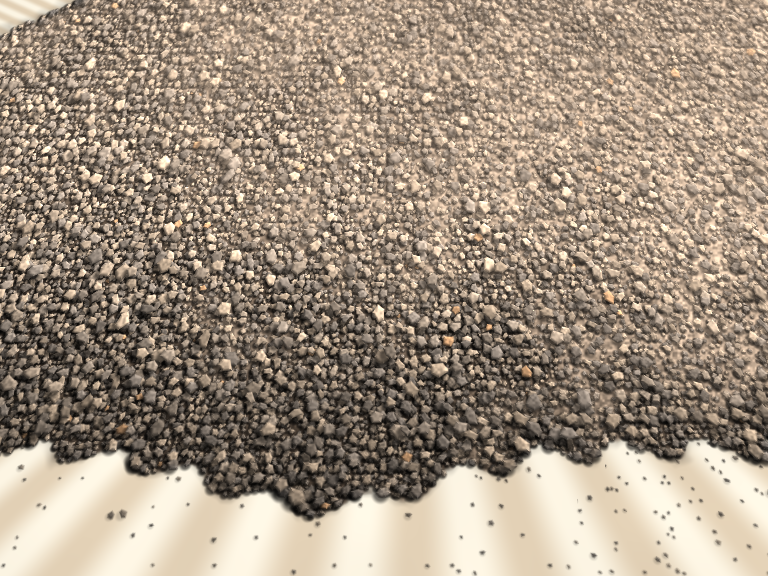
This texture is drawn by a Shadertoy shader. Its source:

```glsl
#define PERSPECTIVE 0.45
#define RIB_SPACING 0.28
#define RIB_ORIGIN vec2(0.71, 0.74)
#define FOCUS_HEIGHT 0.62
#define SUN normalize(vec3(0.5, 0.6, 0.65))
#define SAND vec3(0.68, 0.605, 0.535)
#define GAP vec3(0.22, 0.185, 0.155)
#define TAN_STONE vec3(0.88, 0.79, 0.69)
#define SLATE_STONE vec3(0.59, 0.555, 0.525)
#define CREAM_LIGHT vec3(1.0, 0.97, 0.9)
#define CREAM_SHADE vec3(0.88, 0.805, 0.695)

float hash(vec2 p) {
    return fract(sin(dot(p, vec2(127.1, 311.7))) * 43758.5453);
}

float noise(vec2 p) {
    vec2 i = floor(p), f = fract(p);
    f = f * f * (3.0 - 2.0 * f);
    return mix(mix(hash(i), hash(i + vec2(1, 0)), f.x),
               mix(hash(i + vec2(0, 1)), hash(i + vec2(1, 1)), f.x), f.y);
}

// Receding ground: stones shrink evenly with height on the canvas
vec2 toGround(vec2 p) {
    float depth = 1.0 - PERSPECTIVE * p.y;
    return vec2((p.x - 0.67) / depth, -log(depth) / PERSPECTIVE);
}

vec2 toCanvas(vec2 g) {
    float depth = exp(-PERSPECTIVE * g.y);
    return vec2(g.x * depth + 0.67, (1.0 - depth) / PERSPECTIVE);
}

// Fanned ribs of the tray, in periods
float ribPhase(vec2 p) {
    float fan = (p.x - RIB_ORIGIN.x) / max(RIB_ORIGIN.y - p.y, 0.2);
    return (fan - 0.014) / RIB_SPACING;
}

// Positive inside the gravel heap
float heapEdge(vec2 p) {
    float dip = (p.x - 0.56) / 0.26;
    float rim = 0.222 - 0.1 * exp(-dip * dip);
    rim -= 0.019 * cos(6.2832 * ribPhase(p));
    float corner = 0.055 * (p.x / 0.139 + (1.0 - p.y) / 0.061 - 1.0);
    return min(p.y - rim, corner);
}

float dustAmount(vec2 p) {
    float patches = 0.5 * noise(p * 5.0 + 3.0) + 0.5 * noise(p * 17.0);
    float slope = 0.6 * (p.y - 0.55) + 0.4 * (p.x - 0.65);
    return smoothstep(0.2, 1.0, patches + slope);
}

vec3 tray(vec2 p) {
    float phase = ribPhase(p);
    if (p.y > 0.5) phase = dot(p, vec2(17.0, 38.0));
    float t = fract(phase);
    float crest = smoothstep(0.05, 0.45, t) * (1.0 - smoothstep(0.55, 0.95, t));
    vec3 col = mix(CREAM_SHADE, CREAM_LIGHT, 0.1 + 0.9 * crest);
    return col * (0.985 + 0.03 * noise(p * 9.0));
}

// One scattered layer of rounded, faceted stones, each with a cast shadow
vec3 paintStones(vec3 col, vec2 p, float freq, float density, float stray, float blur) {
    vec2 g = toGround(p) * freq;
    vec2 cell = floor(g);
    for (int j = 1; j >= -1; j--)
    for (int i = -1; i <= 1; i++) {
        vec2 id = cell + vec2(i, j);
        vec2 key = id + freq * 1.37;
        vec2 center = id + 0.2 + 0.6 * vec2(hash(key), hash(key + 17.3));
        vec2 site = toCanvas(center / freq);
        bool inHeap = heapEdge(site) > 0.0;
        float chance = inHeap ? density * (1.0 - 0.5 * dustAmount(site)) : stray;
        if (hash(key + 5.1) > chance) continue;

        float radius = mix(0.36, 0.64, hash(key + 9.7)) * (inHeap ? 1.0 : 0.5);
        vec2 r = (g - center) / radius;
        float turn = 6.2832 * hash(key + 2.9);
        vec2 axis = vec2(cos(turn), sin(turn));
        vec2 shape = r + axis * dot(r, axis) * 0.45 * hash(key + 13.9);
        float d = 0.95 * length(shape);
        vec2 facet = normalize(shape + 0.0001);
        for (int k = 0; k < 5; k++) {
            float a = turn + 1.2566 * float(k) + 0.7 * hash(key + float(k) * 3.3);
            vec2 dir = vec2(cos(a), sin(a));
            float side = dot(shape, dir) / mix(0.62, 0.95, hash(key + float(k) * 7.1));
            if (side > d) { d = side; facet = dir; }
        }
        float soft = blur * freq / ((1.0 - PERSPECTIVE * p.y) * radius);
        float shade = 1.0 - smoothstep(0.6, 1.1 + soft, length(r + vec2(0.32, 0.42)));
        col *= 1.0 - (inHeap ? 0.55 : 0.15) * shade;

        // Flat top, bevelled sides and mineral grain
        vec3 n = normalize(vec3(facet * smoothstep(0.5 - soft, 1.05 + soft, d), 0.75));
        float light = 0.38 + 0.88 * max(dot(n, SUN), 0.0);
        float kind = hash(key + 31.7);
        vec3 stone = mix(SLATE_STONE, TAN_STONE, smoothstep(0.1, 0.95, kind));
        stone *= 0.72 + 0.4 * hash(key + 41.3);
        if (kind > 0.99) stone *= vec3(1.1, 0.95, 0.8);
        stone *= 0.82 + 0.36 * noise(g * 6.0);
        stone *= mix(0.78, 1.0, smoothstep(0.12, 0.65, site.y));
        if (!inHeap) stone *= 0.65;
        float cover = 1.0 - smoothstep(1.0 - soft, 1.0 + soft, d);
        col = mix(col, stone * light, cover * (inHeap ? 1.0 : 0.8));
    }
    return col;
}

void mainImage(out vec4 fragColor, in vec2 fragCoord) {
    vec2 p = fragCoord / iResolution.y;
    float blur = 0.7 / iResolution.y + 0.006 * pow(abs(p.y - FOCUS_HEIGHT), 1.4);
    float edge = heapEdge(p) + 0.012 * (noise(p * 70.0) - 0.5);

    // Cream tray with a contact shadow, then the sandy bed
    vec3 col = tray(p);
    col *= 1.0 - 0.2 * smoothstep(-0.018, 0.004, edge);
    float grain = 0.6 * noise(p * 230.0) + 0.4 * noise(p * 120.0 + 7.0);
    float dust = dustAmount(p);
    vec3 bed = mix(GAP, SAND, 0.1 + 0.9 * dust) * (0.5 + grain);
    col = mix(col, bed, smoothstep(-0.003 - blur, 0.006 + blur, edge));

    // Grit first, larger stones on top
    float strayGrit = 0.015 + 0.075 * smoothstep(0.85, 1.2, p.x);
    if (p.y > 0.5) strayGrit = 0.0;
    col = paintStones(col, p, 92.0, 0.95, strayGrit, blur);
    col = paintStones(col, p, 60.0, 0.85, strayGrit * 0.4, blur);
    col = paintStones(col, p, 43.0, 0.68, 0.0, blur);
    col = paintStones(col, p, 32.0, 0.25, 0.0, blur);

    // Sunlit dust and exposure rise toward the upper right of the heap
    float heap = smoothstep(-0.004, 0.012, edge);
    float rise = smoothstep(0.1, 0.72, p.y + 0.16 * (p.x - 0.67));
    float veil = (0.22 * smoothstep(0.4, 1.0, p.y) + 0.2 * dust * rise) * heap;
    col = mix(col, SAND * (0.55 + 0.8 * grain), veil);
    vec3 sunlit = pow(max(col, 0.0), vec3(0.86)) * vec3(1.02, 0.985, 0.945);
    col = mix(col, sunlit * mix(0.9, 1.22, rise), heap);
    fragColor = vec4(clamp(col, 0.0, 1.0), 1.0);
}
```
